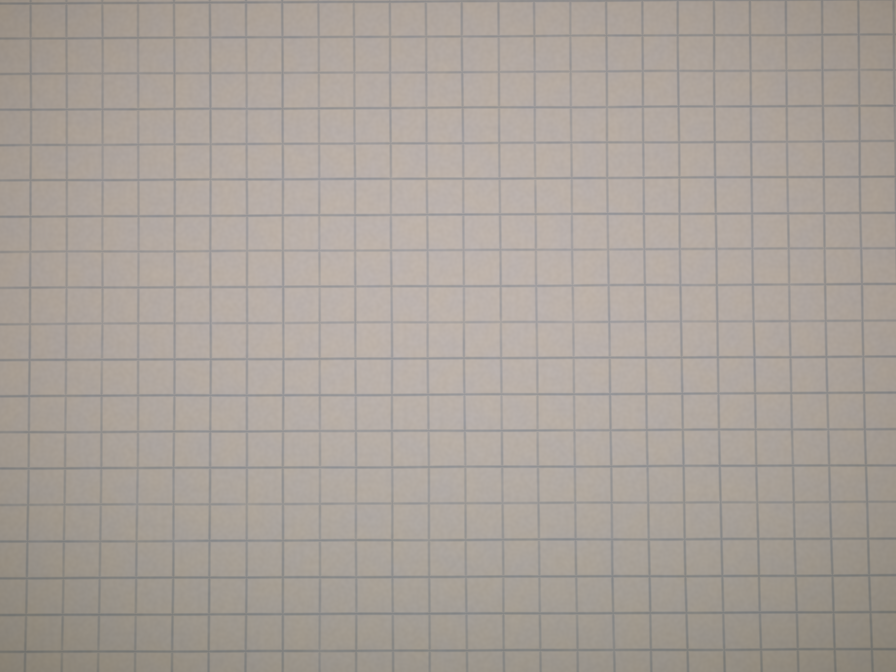
Give the GLSL for this pattern, as a WebGL 1 fragment shader.

```glsl
precision highp float;
// Draws softly lit squared paper with thin, unevenly inked blue-grey rules.

uniform vec2 u_resolution;

const vec3 PAPER = vec3(0.743, 0.703, 0.677);
const vec3 INK_TINT = vec3(0.80, 0.842, 0.888);
const vec3 LIGHT_FALLOFF = vec3(0.48, 0.50, 0.57);
const float RULE_RADIUS = 0.0034;

float hash(vec2 p) {
  return fract(sin(dot(p, vec2(127.1, 311.7))) * 43758.55);
}

vec2 gradient(vec2 cell) {
  float angle = 6.28318 * hash(cell);
  return vec2(cos(angle), sin(angle));
}

float gradientNoise(vec2 p) {
  vec2 i = floor(p);
  vec2 f = fract(p);
  vec2 w = f * f * f * (f * (f * 6.0 - 15.0) + 10.0);
  vec2 e = vec2(0.0, 1.0);
  float a = dot(gradient(i), f);
  float b = dot(gradient(i + e.yx), f - e.yx);
  float c = dot(gradient(i + e.xy), f - e.xy);
  float d = dot(gradient(i + e.yy), f - e.yy);
  return mix(mix(a, b, w.x), mix(c, d, w.x), w.y);
}

// Sheet coordinates, one unit per square; p.y runs down from the top.
vec2 gridCoord(vec2 p) {
  float columnWidth = 0.05356 + 0.0013 * p.y * p.y;
  float centreLine = 0.6340 + 0.0060 * p.y;
  float tilt = 0.0050 - 0.0020 * p.y;
  float row = (p.y + tilt * p.x - 0.0053) / 0.0524;
  return vec2((p.x - centreLine) / columnWidth, row / (1.0 + 0.00122 * row));
}

// Ink coverage of the nearest rule; along is the position down its length.
float rule(float coord, float along, float spacing, float seed, float pixel) {
  float index = floor(coord + 0.5);
  float offset = 0.018 * (hash(vec2(index, seed)) - 0.5);
  offset += 0.018 * gradientNoise(vec2(along * 0.35, index * 3.7 + seed));
  float dist = abs(coord - index - offset) * spacing;
  float ink = mix(0.65, 1.0, hash(vec2(index, seed + 5.0)));
  ink += 0.3 * gradientNoise(vec2(along * 1.3, index * 5.3 + seed));
  float radius = max(RULE_RADIUS, 1.25 * pixel);
  float coverage = 1.0 - smoothstep(0.0, radius, dist);
  return coverage * clamp(ink, 0.0, 1.0) * RULE_RADIUS / radius;
}

// Light falls off, and warms, away from a point a little above the centre.
vec3 lighting(vec2 uv) {
  vec2 q = uv - vec2(0.5, 0.58);
  return 1.0 - LIGHT_FALLOFF * dot(q, q);
}

// Fine grain and broader warm and cool blotches in the paper.
vec3 mottle(vec2 p) {
  float grain = gradientNoise(p * 150.0) + 0.6 * gradientNoise(p * 75.0);
  float blotch = gradientNoise(p * 28.0 + 9.0);
  return vec3(0.015 * grain) + blotch * vec3(0.014, 0.004, -0.018);
}

void main() {
  vec2 uv = gl_FragCoord.xy / u_resolution;
  float pixel = 1.0 / u_resolution.y;
  vec2 p = vec2(gl_FragCoord.x * pixel, 1.0 - uv.y);
  vec2 grid = gridCoord(p);

  vec3 color = (PAPER + mottle(p)) * lighting(uv);

  // Less red towards the lower edge.
  color *= mix(vec3(0.98, 1.0, 1.0), vec3(1.0), smoothstep(0.0, 0.6, uv.y));

  float vertical = rule(grid.x, grid.y, 0.0540, 2.0, pixel);
  float horizontal = rule(grid.y, grid.x, 0.0536, 17.0, pixel);
  color *= mix(vec3(1.0), INK_TINT, max(0.9 * vertical, horizontal));

  gl_FragColor = vec4(color, 1.0);
}
```
